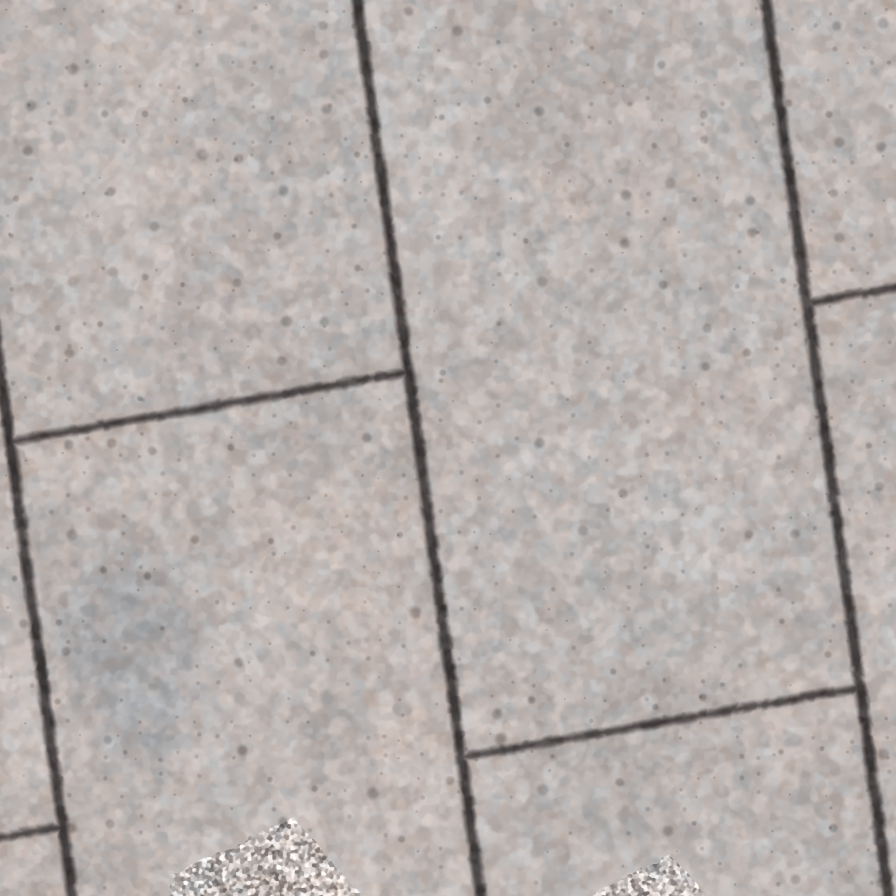
This texture is drawn by a WebGL 1 fragment shader. Its source:

```glsl
precision highp float;
// Large stone paving slabs in a tilted half-bond, with thin dark joints.
// A sheared grid gives the slabs; smooth cellular noise gives the granite
// grain, blotches and specks; a stain and two rough patches add wear.

uniform vec2 u_resolution;

#define SLAB_WIDTH 0.4557
#define SLAB_LENGTH 0.880
#define COLUMN_LEAN 0.138
#define ROW_LEAN 0.174
#define BOND_ORIGIN vec2(0.3984, 0.4948)
#define LONG_JOINT 0.0058
#define CROSS_JOINT 0.0043
#define JOINT_SOFTNESS 0.0042
#define GRAIN_SCALE 66.0
#define GRAIN_CONTRAST 0.105
#define STONE_COLOR vec3(0.745, 0.717, 0.705)
#define JOINT_COLOR vec3(0.270, 0.250, 0.250)

vec3 hash3(vec2 p) {
  vec3 q = fract(p.xyx * vec3(0.1031, 0.1030, 0.0973));
  q += dot(q, q.yxz + 33.33);
  return fract((q.xxy + q.yzz) * q.zyx);
}

// Smooth cellular noise: x is tone, y is hue, both centred on zero
vec2 cellNoise(vec2 p) {
  vec2 cell = floor(p), local = fract(p), sum = vec2(0.0);
  float total = 0.0;
  for (int j = -1; j <= 1; j++) {
    for (int i = -1; i <= 1; i++) {
      vec2 offset = vec2(float(i), float(j));
      vec3 h = hash3(cell + offset);
      vec2 d = offset + h.xy - local;
      float weight = exp(-6.0 * dot(d, d));
      sum += weight * vec2(h.z, fract(h.z * 17.0 + h.x));
      total += weight;
    }
  }
  return sum / total - 0.5;
}

// Sparse dark mineral dots of varied size
float specks(vec2 p) {
  vec2 cell = floor(p);
  vec3 h = hash3(cell + 71.0);
  float radius = 0.08 + 0.12 * h.x;
  float d = length(fract(p) - 0.25 - 0.5 * h.xy);
  return step(0.72, h.z) * (1.0 - smoothstep(0.3 * radius, radius, d));
}

// Distance to the nearest integer line
float lineDistance(float t) {
  return abs(fract(t + 0.5) - 0.5);
}

float jointMask(float d, float halfWidth, float softness) {
  return 1.0 - smoothstep(halfWidth - softness, halfWidth + softness, d);
}

// Wedge of exposed stone below an apex, positive inside
float wedge(vec2 p, vec2 apex) {
  vec2 d = p - apex;
  return -d.y - max(-0.48 * d.x, 1.17 * d.x);
}

void main() {
  vec2 p = gl_FragCoord.xy / u_resolution.y;
  float pixel = 1.0 / u_resolution.y;
  float down = 1.0 - p.y;

  // Grain at several sizes
  vec2 coarse = cellNoise(p * GRAIN_SCALE);
  vec2 fine = cellNoise(p * GRAIN_SCALE * 2.1 + 19.0);
  vec2 blotch = cellNoise(p * 7.0 + 5.0);
  vec2 warp = 0.0016 * coarse;

  // Slab layout: every other column slides by half a slab
  float u = (p.x - BOND_ORIGIN.x - COLUMN_LEAN * down + warp.x) / SLAB_WIDTH;
  float column = floor(u);
  float slide = 0.5 * (1.0 - mod(column, 2.0));
  float v = (down + ROW_LEAN * p.x - BOND_ORIGIN.y + warp.y) / SLAB_LENGTH - slide;
  vec3 slab = hash3(vec2(column, floor(v)) + 40.0) - 0.5;

  // Stone: slab tint, then grain, blotches and specks
  vec3 warmth = vec3(0.6, -0.1, -0.5);
  vec3 color = STONE_COLOR + 0.018 * slab.x + 0.018 * slab.y * warmth;
  color += GRAIN_CONTRAST * coarse.x + 0.075 * fine.x + 0.045 * blotch.x;
  color += warmth * (0.045 * coarse.y + 0.03 * fine.y + 0.025 * blotch.y);
  color -= 0.14 * specks(p * 21.0 + 3.0 * warp);
  color -= 0.10 * specks(p * 48.0 + 9.0);

  // Cool grey damp stain
  vec2 stainOffset = (p - vec2(0.145, 0.265)) / vec2(0.085, 0.125);
  float stain = 1.0 - smoothstep(0.45, 1.15, length(stainOffset) + 0.5 * blotch.y);
  color -= stain * vec3(0.075, 0.058, 0.045);

  // Rough patches with sharp, gritty grain
  float rough = max(min(wedge(p, vec2(0.328, 0.088)), p.x - 0.192),
                    wedge(p, vec2(0.749, 0.045)));
  float roughMask = smoothstep(-pixel, pixel, rough + 0.006 * fine.x);
  vec2 grit = cellNoise(p * 250.0);
  color += roughMask * (0.55 * grit.x - 0.01);

  // Joints with soft, slightly worn edges
  float softness = max(JOINT_SOFTNESS, pixel);
  float longDistance = lineDistance(u) * SLAB_WIDTH / length(vec2(1.0, COLUMN_LEAN));
  float crossDistance = lineDistance(v) * SLAB_LENGTH / length(vec2(1.0, ROW_LEAN));
  float wear = 0.0022 * fine.y;
  float joint = max(jointMask(longDistance + wear, LONG_JOINT, softness),
                    0.92 * jointMask(crossDistance + wear, CROSS_JOINT, softness));
  vec3 jointColor = JOINT_COLOR + 0.10 * coarse.x + 0.08 * fine.x;
  color -= 0.03 * (1.0 - smoothstep(0.0, 0.018, min(longDistance, crossDistance)));
  color = mix(color, jointColor, joint);

  gl_FragColor = vec4(clamp(color, 0.0, 1.0), 1.0);
}
```
